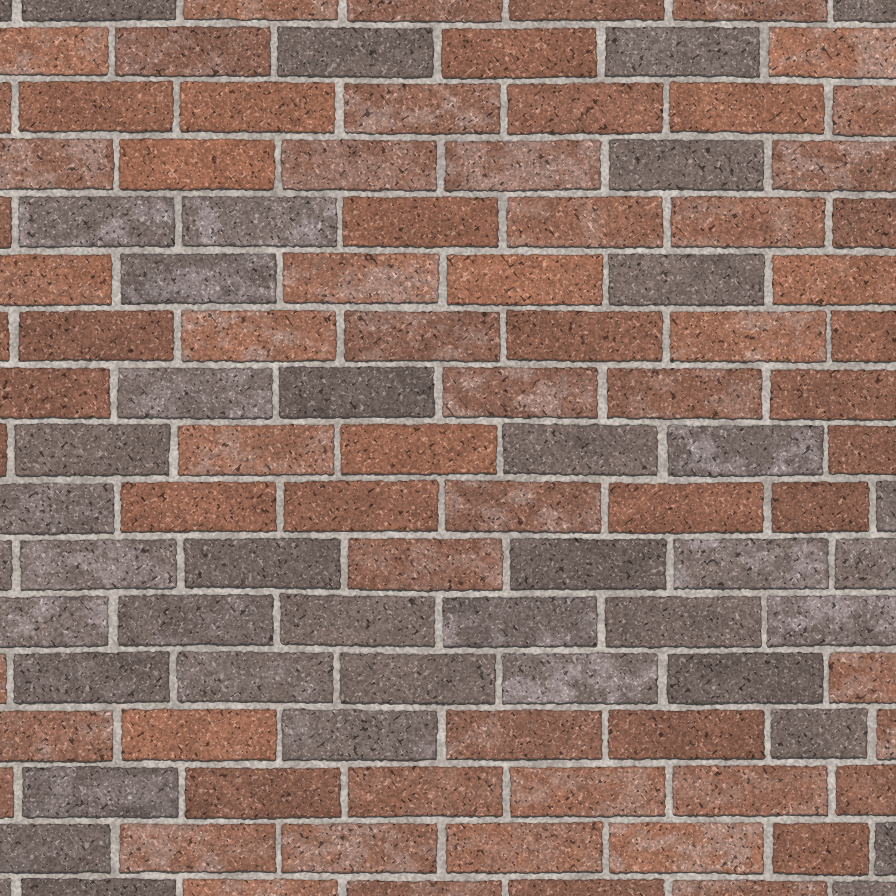
Give the GLSL for this texture, as a Shadertoy shader.

```glsl
// Weathered brick wall in running bond: red and grey fired bricks in pale mortar.
// Each pixel finds its brick, a rounded-box distance gives the joints, and
// hashes per brick plus layered value noise give the tones, bloom and pits.

float hash(vec2 p) {
    vec3 q = fract(p.xyx * vec3(0.1031, 0.1030, 0.0973));
    q += dot(q, q.yzx + 33.33);
    return fract((q.x + q.y) * q.z);
}

float noise(vec2 p) {
    vec2 i = floor(p), f = fract(p);
    f = f * f * (3.0 - 2.0 * f);
    return mix(mix(hash(i), hash(i + vec2(1, 0)), f.x),
               mix(hash(i + vec2(0, 1)), hash(i + vec2(1, 1)), f.x), f.y);
}

float fbm(vec2 p) {
    float sum = 0.0, amp = 0.5;
    for (int i = 0; i < 5; i++) {
        sum += amp * noise(p);
        p = mat2(1.6, 1.2, -1.2, 1.6) * p + 17.3;
        amp *= 0.55;
    }
    return sum / 1.055;
}

float roundedBox(vec2 d, vec2 halfSize, float r) {
    vec2 q = abs(d) - halfSize + r;
    return length(max(q, 0.0)) + min(max(q.x, q.y), 0.0) - r;
}

void mainImage(out vec4 fragColor, in vec2 fragCoord) {
    vec2 p = fragCoord / iResolution.xy;
    p.y = 1.0 - p.y;
    const vec2 count = vec2(5.5, 15.74);

    // Courses counted from the top, sagging slightly along their length
    float v = p.y * count.y - 0.40 + 0.07 * (noise(p * vec2(4, 9)) - 0.5);
    float row = floor(v) + 1.0;
    bool odd = mod(row, 2.0) > 0.5;

    // Bricks along the course; some odd courses end in an extra cut brick
    float u = p.x * count.x - (odd ? 0.70 : 0.09) + 0.05 * (hash(vec2(row, 3)) - 0.5);
    float col = floor(u), left = col, right = col + 1.0;
    bool cut = odd && row > 8.0 && row != 11.0;
    if (cut && u > 4.64) { col = 5.0; left = 4.64; right = 5.64; }
    else if (cut && col == 4.0) right = 4.64;
    float last = odd && !cut ? 4.0 : 5.0;
    vec2 id = vec2(col == last ? -1.0 : col, mod(row, 16.0)) + 5.0;

    // Brick outline with small shifts and finely crumbled edges
    vec2 d = vec2(u - 0.5 * (left + right), v - row + 0.5) / count;
    d += (vec2(hash(id + 11.0), hash(id + 23.0)) - 0.5) * vec2(0.003, 0.0014);
    vec2 halfSize = 0.5 * vec2(right - left, 1) / count
                  - vec2(0.0038 + 0.0012 * hash(id + 31.0), 0.0042);
    vec2 g = mat2(0.8, 0.6, -0.6, 0.8) * p;
    float rough = 0.0015 * (noise(p * 48.0) - 0.5) + 0.0020 * (noise(g * 260.0) - 0.5);
    float dist = roundedBox(d, halfSize, 0.002) + rough;
    float shadow = roundedBox(d - vec2(0.0003, 0.0017), halfSize, 0.002) + rough;
    float aa = max(0.6 / iResolution.y, 0.0005);

    // Base tone: grey bricks gather in the courses below the middle
    float greyChance = 0.24 + 0.55 * exp(-pow((row - 10.5) / 1.5, 2.0));
    bool grey = hash(id + 41.0) < greyChance;
    float tone = hash(id + 53.0);
    vec3 brick = grey ? mix(vec3(0.41, 0.36, 0.34), vec3(0.47, 0.41, 0.385), tone)
                      : mix(vec3(0.51, 0.36, 0.30), vec3(0.62, 0.42, 0.33), tone * tone);

    // Cloudy wear: dark scorching and pale mineral bloom, stronger on some bricks
    vec2 drift = id * 7.7;
    brick *= 0.88 + 0.24 * fbm(p * vec2(22, 34) + drift);
    float bloom = smoothstep(0.35, 0.95, hash(id + 67.0));
    float patches = smoothstep(0.42, 0.68, fbm(p * vec2(36, 52) - drift));
    vec3 bloomColor = grey ? vec3(0.65, 0.60, 0.60) : vec3(0.67, 0.56, 0.52);
    brick = mix(brick, bloomColor, bloom * (0.12 + 0.62 * patches));

    // Sandy grain at two scales, sparse dark pits and light specks
    brick *= 0.76 + 0.30 * noise(g * 500.0) + 0.18 * noise(g * 290.0 + 3.0);
    brick *= 1.0 - 0.45 * smoothstep(0.78, 0.94, noise(g * 300.0 + 9.0));
    brick += 0.17 * smoothstep(0.72, 0.92, noise(g * 410.0 + 41.0));
    brick *= 1.0 - 0.20 * smoothstep(-0.0025, 0.0, dist);

    // Mortar with stains, grit and the shade cast below each brick
    vec3 mortar = mix(vec3(0.63, 0.59, 0.56), vec3(0.83, 0.80, 0.77), fbm(p * 42.0));
    mortar *= 0.86 + 0.26 * noise(g * 400.0 + 5.0);
    mortar *= 1.0 - 0.58 * smoothstep(0.0008, -0.0008, shadow);
    mortar *= 1.0 - 0.12 * smoothstep(0.0018, 0.0, dist);

    fragColor = vec4(mix(brick, mortar, smoothstep(-aa, aa, dist)), 1.0);
}
```
